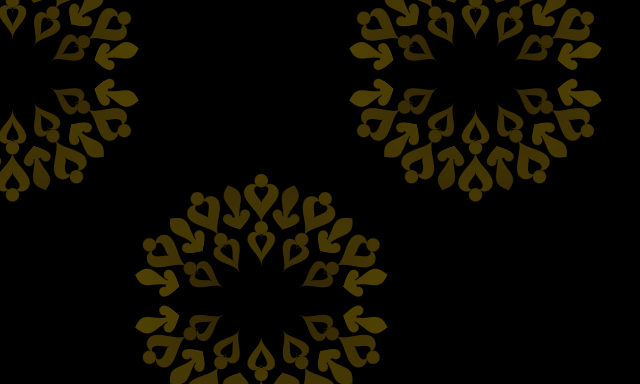
A WebGL 1 fragment shader for this pattern:

```glsl
precision highp float;

uniform vec2 u_resolution;

const float CANVAS_WIDTH = 768.0;
const float PI = 3.14159265;
const vec3 BRONZE = vec3(0.205, 0.155, 0.020);
const vec3 GOLD = vec3(0.310, 0.255, 0.010);

float coverage(float d, float blur) {
  return 1.0 - smoothstep(-blur, blur, d);
}

float disc(vec2 p, float radius) {
  return length(p) - radius;
}

// Heart standing on its tip at the origin; a lower fullness rounds the flanks.
float heart(vec2 p, float halfWidth, float height, float lobe, float fullness) {
  p.x = abs(p.x);
  float shoulder = height - lobe;
  float flank = halfWidth * pow(smoothstep(0.0, shoulder, p.y), fullness);
  float body = max(p.x - flank, max(p.y - shoulder, -p.y));
  return min(body, disc(p - vec2(halfWidth - lobe, shoulder), lobe));
}

// Heart with a smaller heart cut out and a bead between its lobes.
float beadedHeart(vec2 p, vec2 size, vec2 hole, float holeBase, float beadHeight) {
  float outer = heart(p, size.x, size.y, size.x * 0.5, 1.0);
  float inner = heart(p - vec2(0.0, holeBase), hole.x, hole.y, hole.x * 0.5, 0.8);
  return min(max(outer, -inner), disc(p - vec2(0.0, beadHeight), 8.0));
}

// Pointed leaf on a slender stem, rooted in a small curled heart.
float leafSprig(vec2 p) {
  float root = heart(p, 16.5, 22.0, 5.9, 0.55);
  float t = clamp((p.y - 8.0) / 47.0, 0.0, 1.0);
  float bend = 1.5 * sin(PI * t);
  float halfWidth = 9.3 * sin(PI * t * t) + 2.2 * (1.0 - t);
  float leaf = max(abs(p.x + bend) - halfWidth, abs(p.y - 31.5) - 23.5);
  return min(root, leaf);
}

vec3 paint(vec3 base, float tone, float d, float blur) {
  vec3 metal = mix(BRONZE, GOLD, clamp(tone, 0.0, 1.0));
  return mix(base, metal, coverage(d, blur));
}

// Twofold mirrored rosette: rays every 15 degrees, spread apart sideways.
vec3 rosette(vec3 base, vec2 p, float blur) {
  p = abs(p);
  for (int i = 0; i < 6; i++) {
    float ray = float(i);
    float angle = ray * PI / 12.0;
    vec2 axis = vec2(sin(angle), cos(angle));
    vec2 offset = p - ray * vec2(2.25, -1.2);
    vec2 q = vec2(dot(offset, vec2(axis.y, -axis.x)), dot(offset, axis));
    if (mod(ray, 2.0) < 0.5) {
      float small = beadedHeart(q - vec2(0.0, 43.0), vec2(16.5, 40.0), vec2(7.0, 21.0), 15.0, 45.0);
      float large = beadedHeart(q - vec2(0.0, 93.0), vec2(20.7, 47.5), vec2(8.5, 20.0), 25.0, 51.5);
      base = paint(base, 0.55 - 0.12 * ray + 0.004 * (q.y - 65.0), small, blur);
      base = paint(base, 0.55 - 0.03 * ray + 0.004 * (q.y - 115.0), large, blur);
    } else {
      float outward = (q.y - 90.0) / 55.0;
      float tone = mix(0.45, 0.85, ray / 5.0) + outward * mix(-0.45, 0.15, ray / 5.0);
      base = paint(base, tone, leafSprig(q - vec2(0.0, 90.0)), blur);
    }
  }
  return base;
}

void main() {
  float unit = CANVAS_WIDTH / u_resolution.x;
  vec2 p = gl_FragCoord.xy * unit;
  vec3 color = vec3(0.0);

  // Three rosettes alternate between the upper and lower rows.
  for (int i = 0; i < 3; i++) {
    float column = float(i);
    float lower = mod(column, 2.0);
    vec2 center = vec2(15.0 + 277.8 * column + 20.7 * lower, 371.5 - 272.0 * lower);
    color = rosette(color, p - center, 0.8 * unit);
  }
  gl_FragColor = vec4(color, 1.0);
}
```
